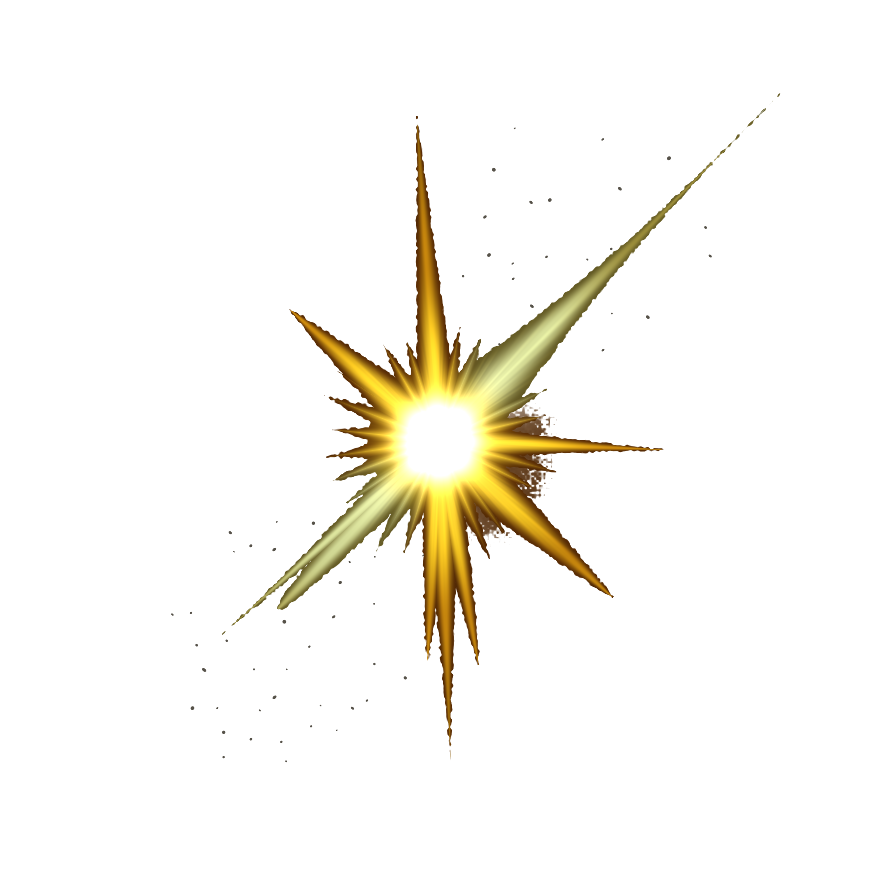
Write a Shadertoy shader that draws this background.

```glsl
#define CENTER vec2(0.490, 0.508)
#define SPIKES 27
#define SPIKE_LENGTH 0.136
#define SPIKE_WIDTH 0.021
#define BODY_RADIUS 0.080
#define CORE_RADIUS 0.047
#define SPECK_GRID 30.0
#define RIM vec3(0.34, 0.17, 0.02)
#define AMBER vec3(0.77, 0.52, 0.05)
#define YELLOW vec3(1.00, 0.82, 0.13)
#define PALE vec3(0.87, 0.90, 0.62)
#define OLIVE vec3(0.54, 0.49, 0.20)

// Long rays: tip offset, base half width, taper exponent
const vec4 RAYS[10] = vec4[10](
    vec4(-0.025, 0.363, 0.025, 1.0), vec4(0.384, 0.391, 0.052, 2.5),
    vec4(0.253, -0.010, 0.021, 1.1), vec4(0.194, -0.175, 0.033, 0.8),
    vec4(0.013, -0.358, 0.026, 1.2), vec4(0.044, -0.250, 0.019, 0.7),
    vec4(-0.013, -0.247, 0.018, 0.7), vec4(-0.242, -0.216, 0.020, 1.3),
    vec4(-0.180, -0.188, 0.022, 0.45), vec4(-0.167, 0.147, 0.030, 0.8));

float hash(vec2 p) {
    vec3 q = fract(vec3(p.xyx) * 0.1031);
    q += dot(q, q.yzx + 33.33);
    return fract((q.x + q.y) * q.z);
}

float noise(vec2 p) {
    vec2 i = floor(p), f = fract(p);
    f = f * f * (3.0 - 2.0 * f);
    return mix(mix(hash(i), hash(i + vec2(1, 0)), f.x),
               mix(hash(i + vec2(0, 1)), hash(i + vec2(1, 1)), f.x), f.y);
}

// Returns depth inside a tapered ray and its brightness across the width
vec2 ray(vec2 p, vec2 tip, float width, float taper) {
    float len = length(tip);
    vec2 dir = tip / len;
    float along = dot(p, dir) / len;
    if (along < 0.0 || along > 1.0) return vec2(-1.0, 0.0);
    float across = abs(dir.x * p.y - dir.y * p.x);
    float w = min(width * pow(1.0 - along, taper), 0.032);
    return vec2(w - across, clamp(1.0 - across / max(w, 0.0001), 0.0, 1.0));
}

// Small dark flecks scattered around one spot
float specks(vec2 uv, vec2 spot, float spread, float px) {
    vec2 cell = floor(uv * SPECK_GRID);
    vec2 jitter = vec2(hash(cell + 7.3), hash(cell + 19.1));
    vec2 pos = (cell + 0.15 + 0.7 * jitter) / SPECK_GRID;
    float chance = 0.42 * (1.0 - smoothstep(0.5, 1.0, length(pos - spot) / spread));
    float size = mix(0.0008, 0.0022, hash(cell + 41.7));
    vec2 d = uv - pos;
    d.x += d.y * (jitter.x - 0.5);
    float dotMask = 1.0 - smoothstep(size - px * 0.5, size + px * 0.5, length(d));
    return dotMask * step(hash(cell + 3.7), chance);
}

void mainImage(out vec4 fragColor, in vec2 fragCoord) {
    float px = 1.0 / min(iResolution.x, iResolution.y);
    vec2 uv = (fragCoord - 0.5 * iResolution.xy) * px + 0.5;
    vec2 p = uv - CENTER;
    float r = length(p);
    vec2 dir = p / max(r, 0.0001);

    // Long rays
    float depth = -1.0, ridge = 0.0;
    for (int i = 0; i < 10; i++) {
        vec2 s = ray(p, RAYS[i].xy, RAYS[i].z, RAYS[i].w);
        depth = max(depth, s.x);
        ridge = max(ridge, smoothstep(0.0, 0.95, s.y));
    }

    // Ring of short spikes
    for (int i = 0; i < SPIKES; i++) {
        float k = float(i);
        float angle = (k + 0.25 * (hash(vec2(k, 5.0)) - 0.5)) * 6.28319 / float(SPIKES);
        float len = SPIKE_LENGTH * mix(0.88, 1.06, hash(vec2(k, 11.0)));
        vec2 s = ray(p, len * vec2(cos(angle), sin(angle)), SPIKE_WIDTH, 1.0);
        depth = max(depth, s.x);
        ridge = max(ridge, 0.8 * s.y * s.y * (1.0 - smoothstep(0.05, 0.15, r)));
    }

    // Ragged outline and grainy halo toward the lower right
    depth = max(depth, BODY_RADIUS - r);
    depth += (noise(uv * 260.0) - 0.5) * 0.003;
    float cover = smoothstep(-0.6 * px, 0.6 * px, depth);
    float side = smoothstep(0.35, 0.9, dot(dir, normalize(vec2(1.0, -0.5))));
    float haloEdge = mix(0.07, 0.122, side) + 0.018 * (noise(uv * 60.0) - 0.5);
    float grain = noise(uv * 380.0);
    float halo = side * smoothstep(0.0, 0.5, (haloEdge - r) / 0.03 + 0.5 - grain);

    // Gold rays, with a pale green tint along the rising diagonal
    float pale = smoothstep(0.80, 0.98, abs(dot(dir, vec2(0.7071))));
    vec3 gold = mix(YELLOW, AMBER, smoothstep(0.10, 0.20, r));
    gold = mix(gold, AMBER * 0.72, smoothstep(0.20, 0.34, r));
    vec3 green = mix(PALE, OLIVE * 1.1, smoothstep(0.16, 0.32, r));
    green = mix(green, vec3(0.58, 0.60, 0.56), smoothstep(0.44, 0.53, r));
    vec3 rim = mix(RIM, OLIVE * 0.75, pale);
    vec3 color = mix(rim, mix(gold, green, pale), ridge);
    color *= 0.93 + 0.14 * noise(vec2(atan(p.y, p.x) * 45.0, r * 12.0));

    // Hot core
    color = mix(color, YELLOW, 0.85 * exp(-pow(r / 0.068, 4.0)));
    float heat = exp(-pow(r / CORE_RADIUS, 4.0));
    color += heat * vec3(1.0, 1.0, 1.1) + 0.25 * ridge * exp(-r * r / 0.006);

    // Composite on white
    vec3 result = vec3(1.0);
    float flecks = max(specks(uv, vec2(0.31, 0.29), 0.22, px),
                       specks(uv, vec2(0.65, 0.74), 0.19, px));
    result = mix(result, vec3(0.22, 0.20, 0.16), flecks * 0.85);
    result = mix(result, RIM * 0.9 + 0.05 * grain, halo * 0.9);
    result = mix(result, color, cover);
    fragColor = vec4(clamp(result, 0.0, 1.0), 1.0);
}
```
